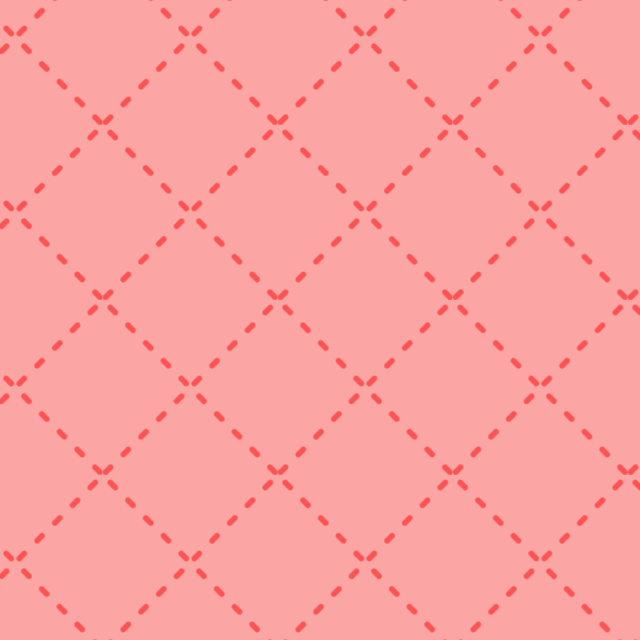
Reproduce this pattern procedurally as a WebGL 2 fragment shader.

```glsl
#version 300 es
precision highp float;
// Diamond lattice of red dashed stitches on a pink ground.

#define TILE 0.27344                // side of one repeat, in canvas heights
#define ORIGIN vec2(0.434, 0.5312)  // top corner of a repeat
#define FIRST_DASH 0.0571           // first dash centre, in tiles from the top
#define DASH_STEP 0.1014            // dash spacing along each axis, in tiles
#define DASH_COUNT 10.0             // dashes per diagonal
#define DASH_HALF 0.0202            // half length without the caps, in tiles
#define DASH_RADIUS 0.0161          // half width, in tiles
#define SOFTNESS 0.0017             // edge softness, in canvas heights
#define GROUND vec3(0.984, 0.65, 0.643)
#define STITCH vec3(0.995, 0.325, 0.325)

uniform vec2 u_resolution;
out vec4 fragColor;

// Distance to the dashes on the tile diagonal from (0,0) to (1,1).
float dashedDiagonal(vec2 p) {
    float along = 0.5 * (p.x + p.y);
    float index = round((along - FIRST_DASH) / DASH_STEP);
    float centre = FIRST_DASH + DASH_STEP * clamp(index, 0.0, DASH_COUNT - 1.0);

    // Rotate the offset onto the dash, then measure a round-ended capsule.
    vec2 offset = p - centre;
    vec2 local = vec2(offset.x + offset.y, offset.x - offset.y) * inversesqrt(2.0);
    local.x = max(abs(local.x) - DASH_HALF, 0.0);
    return length(local) - DASH_RADIUS;
}

void main() {
    vec2 canvas = gl_FragCoord.xy / u_resolution.y;

    // Repeat square tiles, with y running down from the top of each.
    vec2 tile = fract((canvas - ORIGIN) * vec2(1.0, -1.0) / TILE);

    // Both diagonals are dashed from the top, as mirror images.
    float falling = dashedDiagonal(tile);
    float rising = dashedDiagonal(vec2(1.0 - tile.x, tile.y));
    float dist = min(falling, rising) * TILE;

    float edge = max(SOFTNESS, 0.6 / u_resolution.y);
    float ink = 1.0 - smoothstep(-edge, edge, dist);
    fragColor = vec4(mix(GROUND, STITCH, ink), 1.0);
}
```
